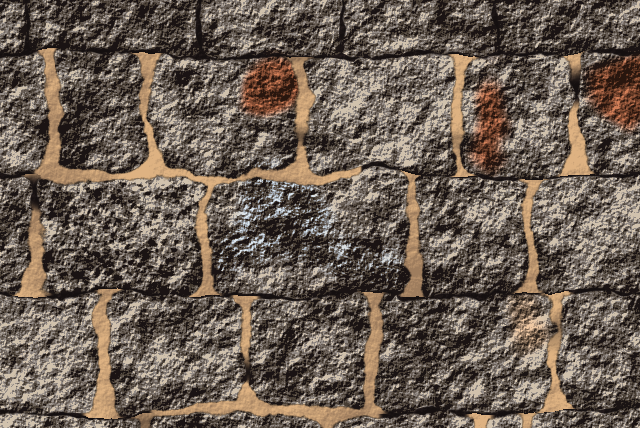
Give the GLSL for this texture, as a WebGL 2 fragment shader.

```glsl
#version 300 es
precision highp float;
// Weathered wall of rough dark stone blocks in courses, with sandy mortar joints.
uniform vec2 u_resolution;
out vec4 fragColor;

// Lengths are in units of the canvas height.
const float BASE = 0.033;
const float COURSE = 0.2795;
const int PER_COURSE = 5;

// Upright joints of each course, from the lowest course up.
const float JOINTS[25] = float[25](
  0.34, 0.78, 1.13, 1.25, 1.70,
  0.254, 0.584, 0.873, 1.311, 1.70,
  0.078, 0.484, 0.971, 1.246, 1.70,
  0.123, 0.348, 0.703, 1.084, 1.344,
  0.066, 0.480, 0.797, 1.172, 1.70);

const vec3 SOOT = vec3(0.10, 0.075, 0.075);
const vec3 UMBER = vec3(0.28, 0.24, 0.20);
const vec3 STONE = vec3(0.42, 0.38, 0.35);
const vec3 ASH = vec3(0.58, 0.55, 0.53);
const vec3 CREAM = vec3(0.82, 0.76, 0.68);
const vec3 SAND_DARK = vec3(0.62, 0.49, 0.37);
const vec3 SAND_LIGHT = vec3(0.87, 0.70, 0.51);
const vec3 RUST = vec3(0.50, 0.25, 0.14);
const vec3 LICHEN = vec3(0.56, 0.64, 0.72);

float hash(vec2 p) {
  vec3 a = fract(vec3(p.xyx) * 0.1031);
  a += dot(a, a.yzx + 33.33);
  return fract((a.x + a.y) * a.z);
}

float noise(vec2 p) {
  vec2 i = floor(p), f = fract(p);
  f = f * f * (3.0 - 2.0 * f);
  return mix(mix(hash(i), hash(i + vec2(1, 0)), f.x),
             mix(hash(i + vec2(0, 1)), hash(i + vec2(1, 1)), f.x), f.y);
}

float fbm(vec2 p, int octaves, float gain) {
  float sum = 0.0, total = 0.0, amp = 1.0;
  for (int i = 0; i < octaves; i++) {
    sum += amp * noise(p);
    total += amp;
    amp *= gain;
    p = mat2(1.6, 1.2, -1.2, 1.6) * p + 17.3;
  }
  return sum / total;
}

float grain(vec2 p) { return fbm(p * 26.0 + 40.0, 5, 0.65); }

// Soft window from a to b.
float span(float a, float b, float x) {
  return smoothstep(a, a + 0.06, x) * (1.0 - smoothstep(b - 0.06, b, x));
}

// Ragged blotch, 1 at its centre and 0 outside.
float blotch(vec2 p, vec2 centre, vec2 radius, float ragged) {
  return 1.0 - smoothstep(0.35, 1.05, length((p - centre) / radius) + 2.5 * (ragged - 0.5));
}

// Scattered round hollows, 1 inside a hollow.
float hollows(vec2 p) {
  vec2 cell = floor(p);
  float nearest = 1.0;
  for (int k = 0; k < 9; k++) {
    vec2 c = cell + vec2(k % 3 - 1, k / 3 - 1);
    vec2 seed = c + vec2(hash(c + 5.0), hash(c + 71.0));
    nearest = min(nearest, length(p - seed) + 0.3 * hash(c + 23.0));
  }
  return 1.0 - smoothstep(0.3, 0.5, nearest);
}

// Five-stop tone ramp of the stone.
vec3 stoneRamp(float v) {
  vec3 c = mix(SOOT, UMBER, smoothstep(0.08, 0.26, v));
  c = mix(c, STONE, smoothstep(0.34, 0.52, v));
  c = mix(c, ASH, smoothstep(0.60, 0.76, v));
  return mix(c, CREAM, smoothstep(0.84, 0.98, v));
}

void main() {
  vec2 p = gl_FragCoord.xy / u_resolution.y;
  p.x *= 1.5 * u_resolution.y / u_resolution.x;
  float pixel = 1.0 / u_resolution.y;

  // Uneven block outlines
  vec2 q = p + 0.06 * (vec2(fbm(p * 8.0, 4, 0.5), fbm(p * 8.0 + 60.0, 4, 0.5)) - 0.5);
  float level = (q.y - BASE) / COURSE;
  float row = clamp(floor(level), -1.0, 3.0);
  float bed = floor(level + 0.5);

  // Nearest upright joint, and the block's number in its course
  float sideGap = 9.0, joint = 0.0, block = 0.0;
  for (int i = 0; i < PER_COURSE; i++) {
    float x = JOINTS[(int(row) + 1) * PER_COURSE + i];
    if (abs(q.x - x) < sideGap) { sideGap = abs(q.x - x); joint = x; }
    block += step(x, q.x);
  }

  // Joint half widths: uprights flare at the foot, few beds are filled
  float flare = (1.0 - smoothstep(0.0, 0.35, level - row)) * hash(vec2(joint * 90.0, row));
  float upright = 0.005 + 0.014 * noise(vec2(joint * 40.0, q.y * 9.0)) + 0.012 * flare;
  if (row > 2.5) upright = 0.004;
  float filled = bed == 2.0 ? span(0.08, 0.86, q.x) : bed == 0.0 ? span(0.33, 0.92, q.x) : 0.0;
  filled *= 0.4 + 0.6 * noise(vec2(q.x * 12.0, bed));
  float bedWidth = 0.0035 + 0.011 * filled;

  // Rounded block: negative inside, positive in the joints
  float relief = grain(p);
  vec2 d = vec2(upright - sideGap, bedWidth - abs(level - bed) * COURSE);
  vec2 k = d + 0.022;
  float edge = length(max(k, 0.0)) + min(max(k.x, k.y), 0.0) - 0.022;
  edge += 0.02 * (relief - 0.5);

  // Stone tone: grit lit from the upper left, broad stains, worn rims
  float lit = relief - grain(p + vec2(-0.0025, 0.0035));
  float stain = fbm(p * 6.0 + 11.0, 3, 0.5);
  float side = fract(level) > 0.5 ? 0.12 : -0.22;
  float tone = 0.48 + 5.0 * lit + 1.2 * (relief - 0.5) + 0.7 * (stain - 0.5);
  tone += 0.12 * (hash(vec2(block, row + 7.0)) - 0.5);
  tone += side * smoothstep(-0.022, 0.0, edge);

  // Pitted block
  float pitted = step(0.5, row) * step(row, 1.5) * step(0.5, block) * step(block, 1.5);
  tone += pitted * (0.12 - 0.55 * hollows(p * vec2(38.0, 46.0) + 3.0 * stain));
  vec3 stone = stoneRamp(tone);

  // Rust, pale lichen and sandy smears
  float rust = max(blotch(p, vec2(1.14, 0.74), vec2(0.07, 0.13), stain),
               max(blotch(p, vec2(1.45, 0.76), vec2(0.09, 0.08), stain),
                   blotch(p, vec2(0.64, 0.79), vec2(0.08, 0.07), stain)));
  float lichen = blotch(p, vec2(0.68, 0.49), vec2(0.20, 0.13), stain);
  float smear = blotch(p, vec2(1.25, 0.22), vec2(0.07, 0.09), stain);
  float shade = 0.35 + 1.3 * clamp(tone, 0.0, 1.0);
  stone = mix(stone, RUST * shade, 0.75 * rust);
  stone = mix(stone, LICHEN * shade, 0.5 * lichen * smoothstep(0.4, 0.8, tone));
  stone = mix(stone, SAND_DARK * shade, 0.6 * smear);

  // Mortar: sandy where the joint is wide, shadowed where it is thin
  float sandTone = clamp(0.6 + 3.5 * lit + 1.6 * (stain - 0.5), 0.0, 1.0);
  vec3 sand = mix(SAND_DARK, SAND_LIGHT, sandTone);
  sand *= 0.5 + 0.5 * smoothstep(-0.001, 0.005, edge);
  float inUpright = smoothstep(-0.03, -0.008, d.x - d.y);
  float exposed = mix(smoothstep(0.15, 0.4, filled), smoothstep(0.006, 0.010, upright), inUpright);
  vec3 mortar = mix(SOOT * (0.8 + 4.0 * max(lit, 0.0)), sand, exposed);

  fragColor = vec4(mix(stone, mortar, smoothstep(-pixel, pixel, edge)), 1.0);
}
```
